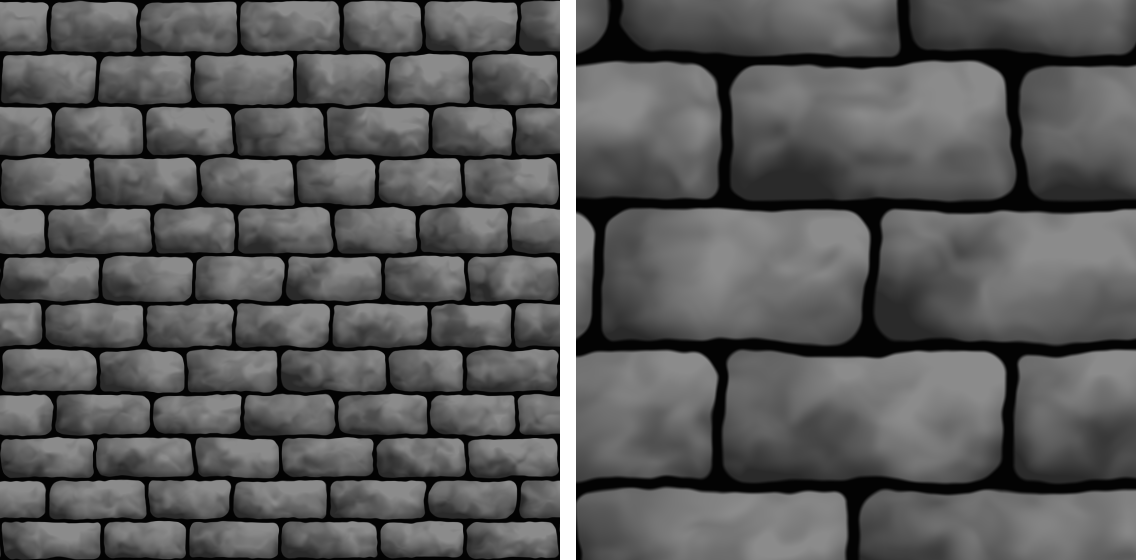
Left: the whole. Right: its middle third, enlarged.
Reproduce this texture procedurally as a three.js fragment shader.

```glsl
#define ROWS 12.0
#define COLS 6.0
#define ROW_TAPER 0.16
#define JOINT_JITTER 0.09
#define JOINT_BULGE 0.08
#define HALF_GAP 0.0034
#define CORNER_MIN 0.007
#define CORNER_MAX 0.021
#define EDGE_SOFTNESS 0.0014
#define MORTAR vec3(0.012)
#define STONE_DARK vec3(0.165)
#define STONE_LIGHT vec3(0.545)

varying vec2 vUv;

float hash(vec2 p) {
  return fract(sin(dot(p, vec2(127.1, 311.7))) * 43758.5453);
}

float noise(vec2 p) {
  vec2 i = floor(p);
  vec2 f = fract(p);
  f = f * f * (3.0 - 2.0 * f);
  return mix(mix(hash(i), hash(i + vec2(1.0, 0.0)), f.x),
             mix(hash(i + vec2(0.0, 1.0)), hash(i + vec2(1.0, 1.0)), f.x), f.y);
}

vec2 noise2(vec2 p) {
  return vec2(noise(p), noise(p + vec2(37.2, 91.7))) - 0.5;
}

// Courses grow slightly taller towards the top
float rowEdge(float row) {
  float t = row / ROWS;
  return t * (1.0 - ROW_TAPER + ROW_TAPER * t);
}

float rowAt(float y) {
  float b = 1.0 - ROW_TAPER;
  return floor(ROWS * (sqrt(b * b + 4.0 * ROW_TAPER * y) - b) / (2.0 * ROW_TAPER));
}

// Uneven, slightly leaning vertical joint; v is the height within the course
float jointX(float k, float row, float v) {
  vec2 id = vec2(mod(k, COLS), mod(row, ROWS));
  float base = k + 0.5 * mod(row, 2.0);
  float inner = abs(sin(3.14159 * base / COLS));
  float jitter = (hash(id + 3.1) - 0.5) * 2.0 * JOINT_JITTER * min(1.0, 3.0 * inner);
  float lean = (hash(id + 8.6) - 0.5) * 0.07 * (v - 0.5);
  return (base + JOINT_BULGE * inner + jitter + lean) / COLS;
}

float roundedBox(vec2 p, vec2 halfSize, float radius) {
  vec2 q = abs(p) - halfSize + radius;
  return length(max(q, 0.0)) + min(max(q.x, q.y), 0.0) - radius;
}

void main() {
  // Hand-drawn wobble of all outlines
  vec2 p = vUv + 0.0055 * noise2(vUv * 27.0) + 0.0022 * noise2(vUv * 95.0);

  // Locate the stone
  float row = rowAt(p.y);
  float bottom = rowEdge(row);
  float top = rowEdge(row + 1.0);
  float v = (p.y - bottom) / (top - bottom);
  float k = floor(p.x * COLS - 0.5 * mod(row, 2.0));
  if (p.x < jointX(k, row, v)) k -= 1.0;
  else if (p.x >= jointX(k + 1.0, row, v)) k += 1.0;
  float left = jointX(k, row, v);
  float right = jointX(k + 1.0, row, v);
  vec2 id = vec2(mod(k, COLS), mod(row, ROWS));

  // Outline with a different rounding at each corner
  vec2 size = vec2(right - left, top - bottom);
  vec2 local = p - vec2(left, bottom) - 0.5 * size;
  vec2 corner = step(vec2(0.0), local);
  float radius = mix(CORNER_MIN, CORNER_MAX, hash(id * 2.0 + corner + 21.3));
  float dist = roundedBox(local, 0.5 * size - HALF_GAP, radius);

  // Soft brush mottling, seeded per stone
  vec2 seed = id * 17.3 + 5.7;
  vec2 brush = local + 0.016 * noise2(local * 55.0 + seed);
  float blotch = noise(brush * vec2(24.0, 32.0) + seed) - 0.5;
  float stroke = noise(brush * vec2(52.0, 66.0) + seed + 40.0) - 0.5;
  float fine = noise(brush * vec2(95.0, 130.0) + seed + 80.0) - 0.5;

  // Light from the upper right, dark lower left
  vec2 q = local / size + 0.5 + 0.22 * vec2(blotch, stroke);
  float reach = mix(0.6, 1.0, hash(id + 14.9));
  float side = smoothstep(-0.08, reach, q.x);
  float rise = smoothstep(-0.08, 0.92, q.y);
  float light = 0.48 * side + 0.57 * rise;
  light += 0.30 * blotch + 0.20 * stroke + 0.08 * fine;
  light += 0.10 * (hash(id + 55.5) - 0.5);

  // Rounded shoulders near the rim
  float rim = 1.0 - smoothstep(0.0, 0.014, -dist);
  light -= rim * mix(0.17, 0.03, smoothstep(0.5, 0.9, v));
  light -= 0.16 * smoothstep(0.84, 1.0, q.x) * (1.0 - 0.6 * v);

  vec3 stone = mix(STONE_DARK, STONE_LIGHT, clamp(light, 0.0, 1.0));
  float cover = 1.0 - smoothstep(-EDGE_SOFTNESS, EDGE_SOFTNESS, dist);
  gl_FragColor = vec4(mix(MORTAR, stone, cover), 1.0);
}
```
